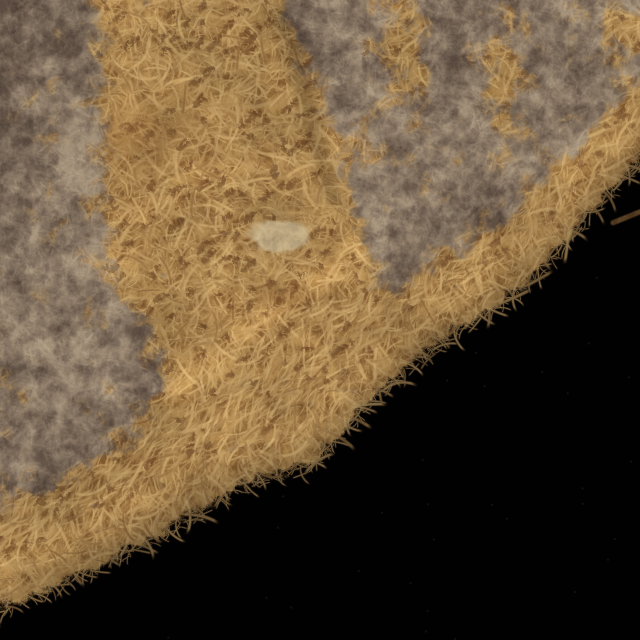
Give the GLSL for this texture, as a WebGL 2 fragment shader.

```glsl
#version 300 es
precision highp float;
// A frayed slab of straw-coloured fibre with grey weathered crust, on black.
// Layers of curved strands grow from jittered cells; warped sines mottle the
// crust, cellular noise cuts the pits, and a curve sets the diagonal edge.

uniform vec2 u_resolution;
out vec4 outColor;

const vec3 BACKDROP = vec3(0.008, 0.004, 0.004);
const vec3 BROWN = vec3(0.49, 0.34, 0.18);
const vec3 STRAW = vec3(0.68, 0.53, 0.31);
const vec3 PALE_STRAW = vec3(0.82, 0.69, 0.46);
const vec3 PIT = vec3(0.34, 0.20, 0.10);
const vec3 CRUST_DARK = vec3(0.33, 0.28, 0.26);
const vec3 CRUST_LIGHT = vec3(0.64, 0.58, 0.51);
const vec3 FLAKE = vec3(0.76, 0.69, 0.55);
const float PI = 3.14159;
const int STRAND_LAYERS = 5;
const float COARSEST = 30.0;      // strand cells across the canvas
const float LAYER_GROWTH = 1.28;
const float STRAND_WIDTH = 0.075; // in cells
const float STRAND_REACH = 0.95;  // half length in cells
const float GRAIN_ANGLE = 0.64;   // lie of strands along the rim

vec2 hash2(vec2 p) {
    vec3 q = fract(p.xyx * vec3(0.1031, 0.1030, 0.0973));
    q += dot(q, q.yzx + 33.33);
    return fract((q.xx + q.yz) * q.zy);
}

// Soft elliptical weight
float blob(vec2 p, vec2 centre, vec2 radius) {
    vec2 d = (p - centre) / radius;
    return exp(-dot(d, d));
}

float segment(vec2 p, vec2 a, vec2 b) {
    vec2 d = b - a;
    return length(p - a - d * clamp(dot(p - a, d) / dot(d, d), 0.0, 1.0));
}

// Layered, rotated and warped sines, roughly -0.7 to 0.7
float mottle(vec2 p) {
    float sum = 0.0, amp = 0.5;
    mat2 turn = mat2(-0.74, 0.67, -0.67, -0.74) * 1.85;
    for (int i = 0; i < 5; i++) {
        sum += amp * sin(p.x + 1.7 * sin(p.y * 0.8)) * sin(p.y + 1.3 * sin(p.x * 0.9));
        p = turn * p + vec2(3.1, 1.7);
        amp *= 0.68;
    }
    return sum;
}

// Distance to the nearest jittered point, with that point's random value
vec2 cellular(vec2 p) {
    vec2 best = vec2(9.0, 0.0);
    for (int j = -1; j <= 1; j++)
    for (int i = -1; i <= 1; i++) {
        vec2 id = floor(p) + vec2(i, j), r = hash2(id + 71.0);
        float d = length(id + r - p);
        if (d < best.x) best = vec2(d, fract(r.x * 13.7 + r.y * 5.1));
    }
    return best;
}

// Height of the slab's lower rim
float rimHeight(float x) {
    float bulge = 0.036 * exp(-pow((x - 0.49) / 0.065, 2.0));
    float sag = 0.022 * exp(-pow((x - 0.83) / 0.08, 2.0));
    return 0.035 + 0.40 * x + 0.30 * x * x - bulge - sag;
}

// One strand layer: x = cover, y = tone
vec2 strands(vec2 p, float scale, float seed) {
    vec2 result = vec2(0.0, 0.5);
    float soft = max(0.055, scale / u_resolution.y);
    for (int j = -1; j <= 1; j++)
    for (int i = -1; i <= 1; i++) {
        vec2 id = floor(p * scale) + vec2(i, j);
        vec2 place = hash2(id + seed), shape = hash2(id + seed + 17.3);
        vec2 root = (id + place) / scale;
        float gap = root.y - rimHeight(root.x);
        if (gap < 0.0) continue;
        float combed = 0.8 * exp(-pow((gap - 0.15) / 0.08, 2.0));
        float angle = mix(shape.x * PI, GRAIN_ANGLE + (shape.x - 0.5) * 0.9, combed);
        vec2 dir = vec2(cos(angle), sin(angle)), q = (p - root) * scale;
        float along = dot(q, dir);
        float across = dot(q, vec2(-dir.y, dir.x)) + (shape.y - 0.5) * 0.8 * along * along;
        float cover = 1.0 - smoothstep(STRAND_WIDTH - soft, STRAND_WIDTH + soft, abs(across));
        cover *= 1.0 - smoothstep(0.6, STRAND_REACH, abs(along));
        result.y = mix(result.y, fract(shape.y * 7.3 + place.x), cover);
        result.x = max(result.x, cover);
    }
    return result;
}

// Where the weathered grey crust lies
float crustWeight(vec2 p, float gap) {
    float leftEdge = 0.155 + 0.10 * exp(-pow((p.y - 0.42) / 0.13, 2.0));
    float left = (1.0 - smoothstep(-0.05, 0.05, p.x - leftEdge)) * smoothstep(0.12, 0.24, gap);
    float right = smoothstep(-0.02, 0.05, p.x - 0.43 - 0.33 * (1.0 - p.y)) * smoothstep(0.09, 0.19, gap);
    right -= 0.8 * blob(p, vec2(0.63, 0.92), vec2(0.04, 0.10)) + 0.8 * blob(p, vec2(0.78, 0.87), vec2(0.035, 0.11));
    right -= 0.8 * blob(p, vec2(0.98, 0.95), vec2(0.06, 0.04)) + 0.5 * blob(p, vec2(0.58, 0.78), vec2(0.04, 0.06));
    return smoothstep(0.25, 0.8, max(left, right) + 0.5 * mottle(p * 42.0) - 0.04);
}

void main() {
    vec2 p = gl_FragCoord.xy / u_resolution;
    float gap = p.y - rimHeight(p.x);
    float fine = mottle(p * 75.0 + 4.0), broad = mottle(p * 17.0);

    // Matted body and strands, which overhang the rim
    float body = smoothstep(0.006, 0.022, gap + 0.014 * fine);
    vec3 color = mix(BROWN, STRAW, clamp(0.55 + 0.8 * fine, 0.0, 1.0));
    float scale = COARSEST * pow(LAYER_GROWTH, float(STRAND_LAYERS - 1));
    for (int i = 0; i < STRAND_LAYERS; i++) {
        vec2 s = strands(p, scale, 31.0 * float(i + 1));
        color = mix(color, mix(BROWN, PALE_STRAW, sqrt(s.y)), 0.65 * s.x);
        body = max(body, 0.85 * s.x);
        scale /= LAYER_GROWTH;
    }

    // Pits, rusty stains and the raised diagonal ridge
    vec2 cell = cellular(p * 44.0 + 0.5 * fine);
    float pit = (1.0 - smoothstep(0.12, 0.42, cell.x)) * step(0.62, cell.y);
    color = mix(color, PIT, 0.5 * pit * smoothstep(0.03, 0.12, gap));
    float stain = blob(p, vec2(0.23, 0.79), vec2(0.07, 0.06)) + blob(p, vec2(0.43, 0.54), vec2(0.04, 0.02));
    color = mix(color, BROWN, 0.4 * stain);
    float ridge = segment(p, vec2(0.27, 0.39), vec2(0.56, 0.61));
    color *= 1.0 + 0.12 * exp(-pow(ridge / 0.022, 2.0)) + 0.10 * broad;
    float crease = segment(p, vec2(0.44, 0.98), vec2(0.52, 0.69));
    color *= 1.0 - 0.18 * exp(-pow(crease / 0.016, 2.0));

    // Grey crust with a paler bloom, then the loose flake
    float bloom = 0.35 * blob(p, vec2(0.11, 0.79), vec2(0.06, 0.09));
    float shade = 0.5 + 0.55 * mottle(p * 55.0 + 9.0) + 0.45 * broad + bloom;
    vec3 crust = mix(CRUST_DARK, CRUST_LIGHT, clamp(shade, 0.0, 1.0));
    crust *= 0.75 + 0.45 * color.g;
    color = mix(color, crust, 0.85 * crustWeight(p, gap));
    float flake = blob(p, vec2(0.435, 0.635), vec2(0.055, 0.035)) + 0.25 * broad;
    color = mix(color, FLAKE * (1.0 + 0.12 * fine), 0.8 * smoothstep(0.4, 0.6, flake));

    // Rim falls into shade; one stray strand and dust on the backdrop
    color *= mix(0.74, 1.0, smoothstep(-0.01, 0.08, gap));
    float stray = segment(p, vec2(0.958, 0.652), vec2(1.01, 0.673));
    body = max(body, 0.8 * (1.0 - smoothstep(0.002, 0.006, stray)));
    vec2 dust = cellular(p * 26.0);
    float speck = (1.0 - smoothstep(0.02, 0.07, dust.x)) * step(0.88, dust.y);
    outColor = vec4(mix(BACKDROP + 0.06 * speck, color, body), 1.0);
}
```
